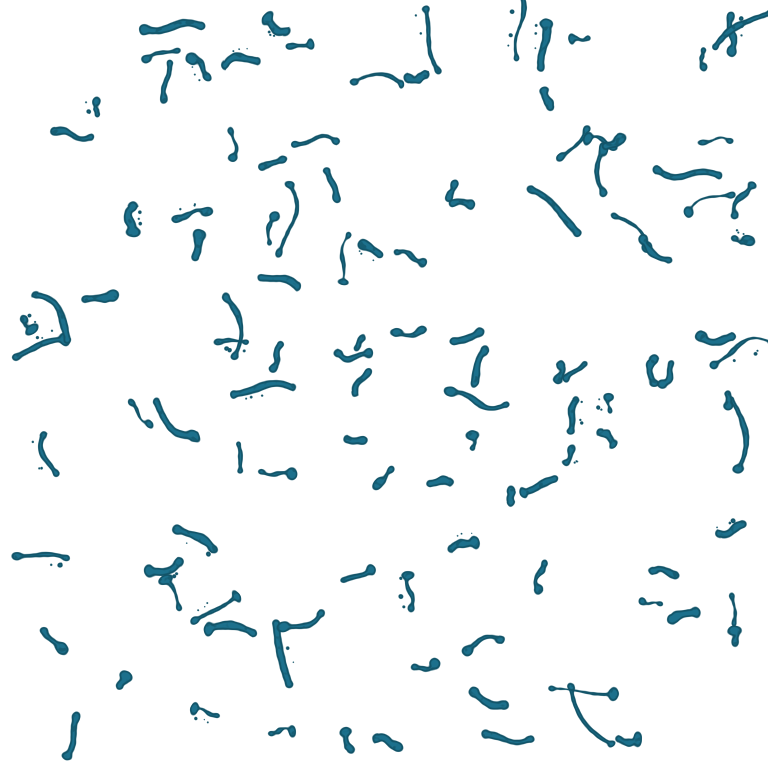
Reproduce this pattern procedurally as a three.js fragment shader.

```glsl
// Scattered teal liquid ligaments with bulbous ends and tiny satellite drops on white.
varying vec2 vUv;

const vec3 PAPER = vec3(1.0);
const vec3 BODY = vec3(0.11, 0.44, 0.55);
const vec3 RIM = vec3(0.07, 0.33, 0.41);
const float CELLS = 8.0;          // scatter cells per side
const int SLOTS = 3;              // candidate drops per cell
const float DENSITY = 0.6;        // chance that a slot is filled
const float MARGIN = 0.035;       // clear border for drop centres
const float SOFT = 0.001;         // half width of the edge blend
const float BLEND = 0.004;        // fillet between bulb and neck
const float ROUGHNESS = 0.0008;   // surface wobble
const float ROUGH_SCALE = 120.0;
const float SATELLITES = 0.3;     // share of drops with satellites
const float PI = 3.14159;

vec4 hash4(vec2 p) {
  vec4 q = fract(p.xyxy * vec4(0.1031, 0.1030, 0.0973, 0.1099));
  q += dot(q, q.wzxy + 33.33);
  return fract((q.xxyz + q.yzzw) * q.zywx);
}

float corner(vec2 cell, vec2 offset) {
  float a = 2.0 * PI * hash4(cell).x;
  return dot(vec2(cos(a), sin(a)), offset);
}

float gradientNoise(vec2 p) {
  vec2 i = floor(p), f = fract(p), e = vec2(1.0, 0.0);
  vec2 u = f * f * f * (f * (f * 6.0 - 15.0) + 10.0);
  return mix(mix(corner(i, f), corner(i + e, f - e), u.x),
             mix(corner(i + e.yx, f - e.yx), corner(i + 1.0, f - 1.0), u.x), u.y);
}

float smoothMin(float a, float b, float k) {
  float h = max(k - abs(a - b), 0.0) / k;
  return min(a, b) - 0.25 * h * h * k;
}

// Bulb stretched along or across the drop axis
float bulb(vec2 p, float radius, float squash) {
  return length(p * vec2(squash, 1.0 / squash)) - radius;
}

float spine(float t, vec2 curve) {
  return curve.x * (t * t - 0.4) + curve.y * sin(PI * t);
}

// Curved neck of varying width with a bulb at each end
float ligament(vec2 p, float halfLength, vec4 form, vec4 bends) {
  vec2 curve = (bends.xy - 0.5) * vec2(0.8, 0.3) * halfLength;
  float t = clamp(p.x / halfLength, -1.0, 1.0);
  float slope = (2.0 * curve.x * t + PI * curve.y * cos(PI * t)) / halfLength;
  float swell = (t - bends.z * 1.4 + 0.7) * 2.5;
  float neck = mix(0.0012, 0.005, form.x) + 0.0022 * bends.w * exp(-swell * swell);
  vec2 off = vec2(p.x - t * halfLength, p.y - spine(t, curve));
  off.y /= sqrt(1.0 + slope * slope);
  float d = length(off) - neck;

  float headRadius = mix(0.003, 0.0085, form.y);
  float tailRadius = mix(0.0025, 0.006, form.z);
  vec2 head = vec2(halfLength, spine(1.0, curve));
  vec2 tail = vec2(-halfLength, spine(-1.0, curve));
  d = smoothMin(d, bulb(p - head, headRadius, mix(0.75, 1.35, form.w)), BLEND);
  return smoothMin(d, bulb(p - tail, tailRadius, 0.9), BLEND);
}

// Small round drops strewn beside the neck
float satellites(vec2 p, float halfLength, vec2 seed) {
  float d = 1.0;
  for (int i = 0; i < 3; i++) {
    vec4 r = hash4(seed + 5.3 * float(i + 1));
    vec2 c = vec2((r.x * 2.0 - 1.0) * halfLength, 0.009 + 0.005 * r.y);
    d = min(d, length(p - c) - mix(0.0009, 0.0032, r.z * r.z));
  }
  return d;
}

void main() {
  vec3 color = PAPER;
  float grain = gradientNoise(vUv * ROUGH_SCALE);
  vec2 home = floor(vUv * CELLS);

  for (int y = -1; y <= 1; y++)
  for (int x = -1; x <= 1; x++)
  for (int s = 0; s < SLOTS; s++) {
    vec2 cell = home + vec2(float(x), float(y));
    vec2 seed = cell * 7.13 + float(s) * 31.7 + 91.4;
    vec4 place = hash4(seed);
    vec4 form = hash4(seed + 113.1);
    vec4 bends = hash4(seed + 237.9);
    vec4 extra = hash4(seed + 371.3);
    bool outside = any(lessThan(cell, vec2(0.0))) || any(greaterThanEqual(cell, vec2(CELLS)));
    if (outside || place.z > DENSITY) continue;

    // Local frame; angles gather around the horizontal and vertical
    vec2 center = clamp((cell + place.xy) / CELLS, MARGIN, 1.0 - MARGIN);
    float angle = 2.0 * PI * place.w;
    angle -= 0.18 * sin(4.0 * angle);
    float c = cos(angle), n = sin(angle);
    vec2 p = mat2(c, -n, n, c) * (vUv - center);
    float halfLength = 0.007 + 0.02 * extra.x + 0.02 * pow(extra.x, 8.0);

    float d = ligament(p, halfLength, form, bends);
    if (extra.y < SATELLITES) d = min(d, satellites(p, halfLength, seed));
    d += ROUGHNESS * grain;

    // Dark rim and mottled shadow over the body colour
    float rim = smoothstep(-0.0036, -0.0014, d);
    float mottle = 0.7 * smoothstep(0.1, 0.4, grain);
    vec3 ink = mix(BODY, RIM, max(rim, mottle));
    color = mix(color, ink, 1.0 - smoothstep(-SOFT, SOFT, d));
  }
  gl_FragColor = vec4(color, 1.0);
}
```
